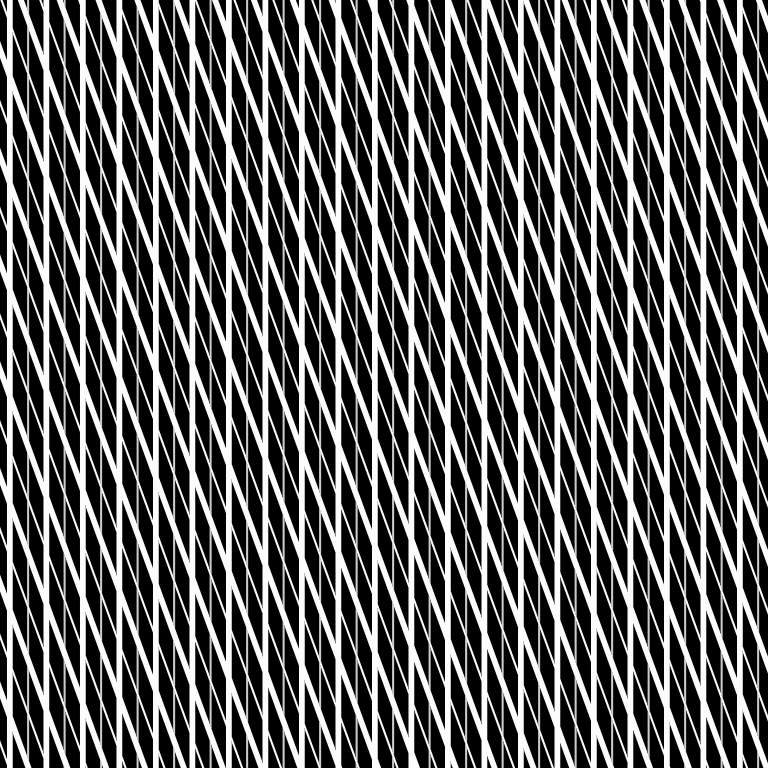
Give the GLSL for this pattern, as a WebGL 1 fragment shader.

```glsl
precision highp float;

// Two overlaid families of white stripes on black: one upright, one leaning.
// Each family alternates a thick and a thin line, measured along its normal
// from the canvas centre, and the brighter family shows at each point.

uniform vec2 u_resolution;

const float REPEATS = 21.04;      // thick lines across the canvas
const float LEAN = 0.349066;      // tilt of the leaning normal, 20 degrees
const float THICK = 0.158;        // line widths, as shares of one repeat
const float THIN = 0.056;
const float WHITE = 0.99;
const float GREY = 0.80;

// Distance to the nearest line of a unit-spaced family placed at offset.
float lineDistance(float t, float offset) {
    return abs(fract(t - offset + 0.5) - 0.5);
}

// Antialiased coverage of a line, with one pixel being `pixel` repeats wide.
float stroke(float distanceToLine, float width, float pixel) {
    return clamp((0.5 * width - distanceToLine) / pixel + 0.5, 0.0, 1.0);
}

// Thick lines at thickOffset, thin lines halfway between them.
float stripes(vec2 p, float angle, float thickOffset, float thinShade, float pixel) {
    float t = dot(p, vec2(cos(angle), sin(angle)));
    float thick = WHITE * stroke(lineDistance(t, thickOffset), THICK, pixel);
    float thin = thinShade * stroke(lineDistance(t, thickOffset + 0.5), THIN, pixel);
    return max(thick, thin);
}

void main() {
    float side = min(u_resolution.x, u_resolution.y);
    vec2 p = (gl_FragCoord.xy - 0.5 * u_resolution) / side * REPEATS;
    float pixel = REPEATS / side;

    float upright = stripes(p, 0.0, -0.25, GREY, pixel);
    float leaning = stripes(p, LEAN, 0.25, WHITE, pixel);

    gl_FragColor = vec4(vec3(max(upright, leaning)), 1.0);
}
```
